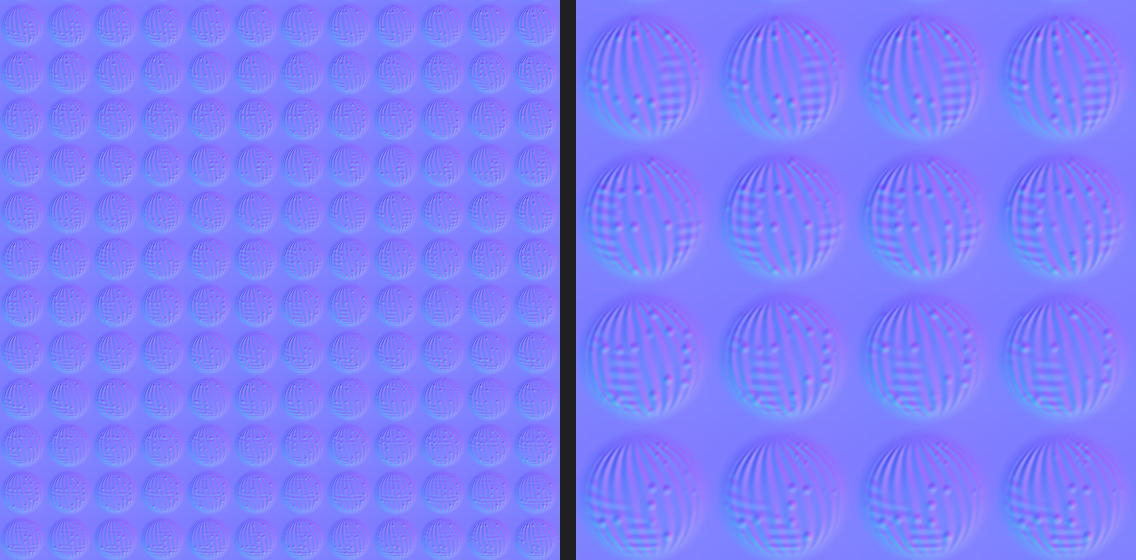
Left, the full canvas; right, a detail of the centre.
Reproduce this texture map procedurally as a WebGL 2 fragment shader.

```glsl
#version 300 es
precision highp float;

uniform vec2 u_resolution;
out vec4 fragColor;

const float REPEATS = 12.0;
const vec2 GRID_SHIFT = vec2(-0.015, -0.045);
const float RADIUS = 0.445;
const float RIM_HEIGHT = 0.0125;
const float DOME_HEIGHT = 0.010;
const float GAP_SWELL = 0.0042;
const float RIDGE_HEIGHT = 0.0044;
const float RIDGE_COUNT = 24.0;
const float RIPPLE_HEIGHT = 0.0024;
const float RIPPLE_FREQUENCY = 30.0;
const float BUMP_HEIGHT = 0.0095;
const float GRAIN_HEIGHT = 0.0055;
const float POLE_TILT = 0.2;
const float POLE_LEAN = 0.17;
const float DRIFT = 0.14;
const float SAMPLE_STEP = 0.014;
const float TAU = 6.283185;

float hash(vec2 p) {
    vec3 q = fract(p.xyx * vec3(0.1031, 0.1030, 0.0973));
    q += dot(q, q.yzx + 33.33);
    return fract((q.x + q.y) * q.z);
}

float noise(vec2 p) {
    vec2 i = floor(p);
    vec2 f = fract(p);
    f = f * f * (3.0 - 2.0 * f);
    float low = mix(hash(i), hash(i + vec2(1, 0)), f.x);
    float high = mix(hash(i + vec2(0, 1)), hash(i + vec2(1, 1)), f.x);
    return mix(low, high, f.y);
}

// Scattered round bumps that swell and fade from one repeat to the next
float bumps(vec2 p, float density, float phase, float seed) {
    vec2 q = p * density + seed;
    vec2 id = floor(q);
    vec2 jitter = 0.3 * (vec2(hash(id + 3.1), hash(id + 17.7)) - 0.5);
    float d = length(fract(q) - 0.5 - jitter);
    float presence = smoothstep(0.4, 0.9, sin(phase + TAU * hash(id)));
    return presence * smoothstep(0.35, 0.0, d);
}

// Meridian ridges, crossing ripples and bumps on the ball
float surfaceDetail(vec2 p, float phase) {
    vec2 s = p / RADIUS;
    float z = sqrt(max(1.0 - dot(s, s), 0.02));
    vec2 t = mat2(cos(POLE_LEAN), -sin(POLE_LEAN), sin(POLE_LEAN), cos(POLE_LEAN)) * s;
    float c = cos(POLE_TILT);
    float k = sin(POLE_TILT);
    vec3 n = vec3(t.x, t.y * c + z * k, z * c - t.y * k);
    float longitude = atan(n.x, n.z);
    float latitude = asin(clamp(n.y, -1.0, 1.0));

    float warp = noise(s * 1.8 + vec2(4.0, phase * 0.3));
    float ridgeMask = 0.5 + 0.75 * noise(s * 2.5 + vec2(phase * 0.5, 9.0));
    float upperRight = smoothstep(0.5, 1.1, s.x + s.y);
    float ridges = sin(longitude * RIDGE_COUNT + warp * 2.0 + s.y * 1.5);
    ridges *= ridgeMask * (1.0 - 0.4 * upperRight) * smoothstep(0.2, 0.6, cos(latitude));

    float patchNoise = noise(s * 2.3 + vec2(21.0 - phase * 0.4, phase * 0.6));
    float rippleMask = smoothstep(0.6, 0.9, patchNoise - 0.2 * (s.x * 0.6 + s.y));
    float ripples = rippleMask * sin(latitude * RIPPLE_FREQUENCY + longitude * 5.0 + phase);

    float h = RIDGE_HEIGHT * ridges * (1.0 - 0.3 * rippleMask) + RIPPLE_HEIGHT * ripples;
    h += BUMP_HEIGHT * bumps(p, 8.5, phase, 31.0);
    h += GRAIN_HEIGHT * upperRight * bumps(p, 15.0, phase * 0.7, 57.0);
    return h * smoothstep(1.0, 0.82, length(s));
}

float heightAt(vec2 p, float phase) {
    float r = length(p);
    float lean = 1.0 - 0.3 * (p.x + p.y) / RADIUS;
    float rim = RIM_HEIGHT * lean * smoothstep(RADIUS + 0.045, RADIUS - 0.1, r);
    float dome = DOME_HEIGHT * max(1.0 - r * r / (RADIUS * RADIUS), 0.0);
    float swell = GAP_SWELL * (cos(TAU * p.x) + cos(TAU * p.y));
    return rim + dome + swell + surfaceDetail(p, phase);
}

void main() {
    vec2 grid = gl_FragCoord.xy / u_resolution * REPEATS - GRID_SHIFT;
    vec2 cell = mod(floor(grid), REPEATS);
    vec2 p = fract(grid) - 0.5;

    // Detail evolves along each row, continuing on the row below
    float frame = cell.x + REPEATS * (REPEATS - 1.0 - cell.y);
    float phase = frame * DRIFT;

    // Slope by central differences, green pointing down
    vec2 e = vec2(SAMPLE_STEP, 0.0);
    vec2 slope = vec2(
        heightAt(p + e.xy, phase) - heightAt(p - e.xy, phase),
        heightAt(p + e.yx, phase) - heightAt(p - e.yx, phase)
    ) / (2.0 * SAMPLE_STEP);
    vec3 normal = normalize(vec3(-slope.x, slope.y, 1.0));
    fragColor = vec4(normal * 0.5 + 0.5, 1.0);
}
```
